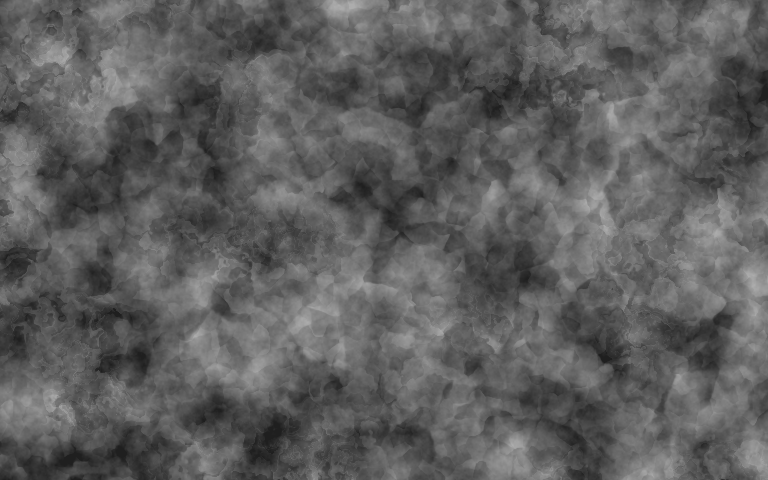
Give the GLSL for this texture, as a Shadertoy shader.

```glsl
// Grey smoky clouds broken into small translucent patches with faint pale veins.

#define MEAN_GREY      0.364
#define CLOUD_SCALE    7.6
#define CLOUD_CONTRAST 0.73
#define CLOUD_GAIN     0.63
#define PATCH_SCALE    10.5
#define PATCH_CONTRAST 0.105
#define PATCH_TILT     1.6
#define PATCH_SHARP    40.0
#define WARP_SMOOTH    0.025
#define WARP_RAGGED    0.14
#define VEIN_WIDTH     0.09
#define VEIN_LIGHT     0.05

const mat2 TURN = mat2(0.8, 0.6, -0.6, 0.8);

// Two random values from a lattice point
vec2 hash22(vec2 p) {
    vec3 q = fract(p.xyx * vec3(0.1031, 0.1030, 0.0973));
    q += dot(q, q.yzx + 33.33);
    return fract((q.xx + q.yz) * q.zy);
}

// Smooth value noise, two channels
vec2 noise2(vec2 p) {
    vec2 cell = floor(p);
    vec2 f = fract(p);
    f = f * f * (3.0 - 2.0 * f);
    return mix(mix(hash22(cell), hash22(cell + vec2(1, 0)), f.x),
               mix(hash22(cell + vec2(0, 1)), hash22(cell + vec2(1, 1)), f.x), f.y);
}

// Fractal sum of rotated octaves, centred on zero
vec2 fbm2(vec2 p, int octaves, float gain) {
    vec2 sum = vec2(0.0);
    float weight = 1.0, total = 0.0;
    for (int i = 0; i < octaves; i++) {
        sum += weight * (noise2(p) - 0.5);
        total += weight;
        weight *= gain;
        p = TURN * p * 2.03 + 17.3;
    }
    return sum / total;
}

// Tilted Voronoi facets: x = shade around zero, y = gap to the nearest border
vec2 facets(vec2 p) {
    vec2 base = floor(p);
    float shade = 0.0, total = 0.0, nearest = 9.0, second = 9.0;
    for (int y = -1; y <= 1; y++)
    for (int x = -1; x <= 1; x++) {
        vec2 cell = base + vec2(x, y);
        vec2 offset = p - cell - hash22(cell);
        vec2 look = hash22(cell + 71.0);
        vec2 slope = hash22(cell + 139.0) - 0.5;
        float dist = length(offset);
        float weight = exp(-PATCH_SHARP * dist);
        shade += weight * (look.x - 0.5 + PATCH_TILT * dot(slope, offset));
        total += weight;
        second = min(second, max(nearest, dist));
        nearest = min(nearest, dist);
    }
    return vec2(shade / total, second - nearest);
}

void mainImage(out vec4 fragColor, in vec2 fragCoord) {
    vec2 uv = fragCoord / iResolution.y + 3.0;

    // Soft smoke
    float grey = MEAN_GREY + CLOUD_CONTRAST * fbm2(uv * CLOUD_SCALE, 6, CLOUD_GAIN).x;

    // Patch outlines run from nearly straight to ragged across the canvas
    float ragged = smoothstep(0.3, 0.8, noise2(uv * 6.0 + 55.0).x);
    vec2 warp = mix(WARP_SMOOTH, WARP_RAGGED, ragged) * fbm2(uv * 18.0 + 40.0, 4, 0.6);

    // Patches at three sizes, with veins along some borders
    vec2 p = (uv + warp) * PATCH_SCALE;
    float contrast = PATCH_CONTRAST;
    for (int i = 0; i < 3; i++) {
        vec2 facet = facets(p);
        float vein = 1.0 - smoothstep(0.0, VEIN_WIDTH, facet.y);
        float mask = ragged * smoothstep(0.35, 0.8, noise2(p * 0.8 + 9.0).y);
        grey += contrast * facet.x + VEIN_LIGHT * vein * mask;
        contrast *= 0.82;
        p = TURN * p * 1.8 + 31.7;
    }

    fragColor = vec4(vec3(clamp(grey, 0.12, 0.68)), 1.0);
}
```
